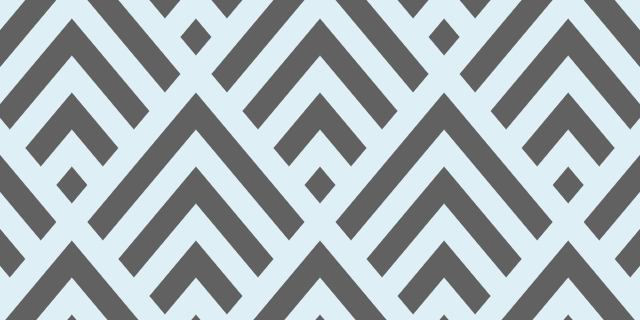
Write a Shadertoy shader that draws this pattern.

```glsl
// Signed distance to nested chevrons in one 16 x 16 diagonal cell, in half strokes
float chevrons(vec2 diagonal) {
    vec2 cell = mod(diagonal + 1.0, 16.0) - 1.0;
    float nearSide = min(cell.x, cell.y);
    float farSide = max(cell.x, cell.y);
    float stripes = abs(mod(nearSide + 1.0, 4.0) - 2.0) - 1.0;
    return max(stripes, farSide - 14.0);
}

void mainImage(out vec4 fragColor, in vec2 fragCoord) {
    // Height units: centred across, measured down from the top
    vec2 fromTop = vec2(fragCoord.x - 0.5 * iResolution.x, iResolution.y - fragCoord.y) / iResolution.y;

    // Half-stroke grid, sixteen steps per repeat
    vec2 frequency = 16.0 / vec2(0.7755, 0.925);
    vec2 grid = fromTop * frequency + vec2(0.0, 3.0);
    vec2 diagonal = vec2(grid.y + grid.x, grid.y - grid.x);

    // One-pixel edge smoothing
    float pixel = length(frequency) / iResolution.y;
    float ink = clamp(0.5 - chevrons(diagonal) / pixel, 0.0, 1.0);

    vec3 paleBlue = vec3(0.87, 0.94, 0.965);
    vec3 charcoal = vec3(0.38);
    fragColor = vec4(mix(paleBlue, charcoal, ink), 1.0);
}
```
